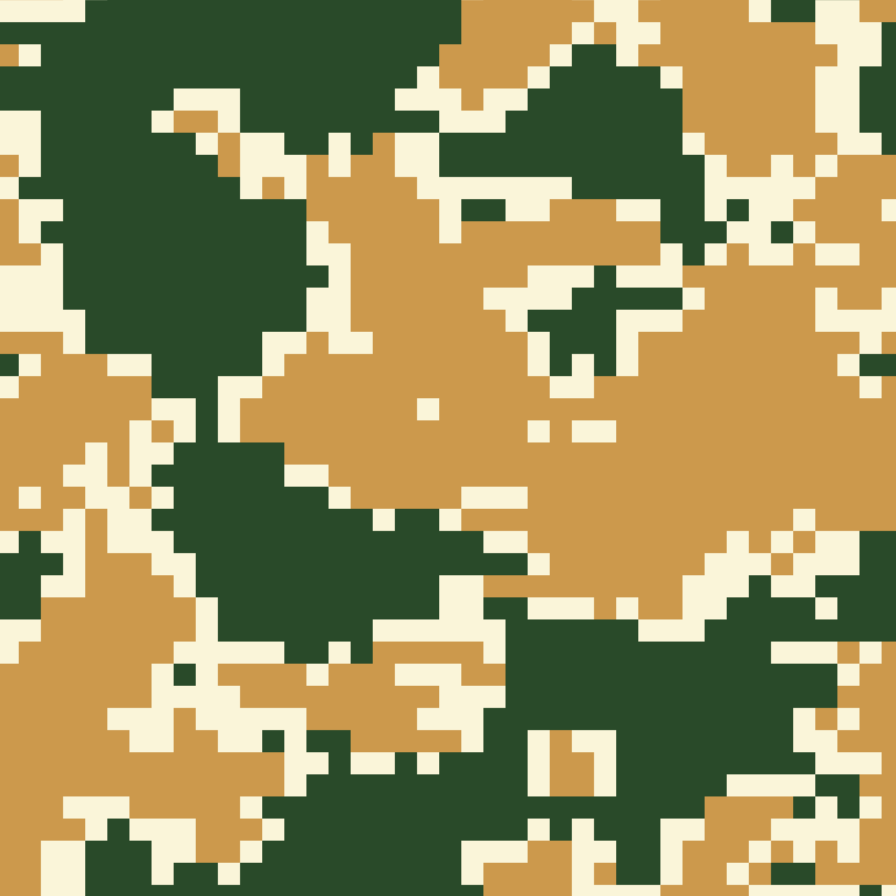
Reproduce this pattern procedurally as a WebGL 2 fragment shader.

```glsl
#version 300 es
precision highp float;
// Blocky three-colour camouflage on a grid of square cells.
// A sum of random plane waves makes the large patches, streaks and grain roughen them,
// and two thresholds split the height into tan, a cream seam, and green.

uniform vec2 u_resolution;
out vec4 fragColor;

const float TAU = 6.2831853;
const float CELLS = 40.5;                  // cells across the canvas
const vec2 GRID_SHIFT = vec2(0.15, 0.5);   // cells cut off at the left and bottom
const int MAX_WAVE = 5;                    // most waves along one axis
const float SEAM = 0.295;                  // half height of the cream band

const vec3 GREEN = vec3(0.16, 0.29, 0.16);
const vec3 TAN = vec3(0.80, 0.60, 0.30);
const vec3 CREAM = vec3(0.98, 0.96, 0.85);

float hash(vec2 p) {
    return fract(sin(dot(p, vec2(127.1, 311.7))) * 43758.5453);
}

float valueNoise(vec2 p) {
    vec2 i = floor(p);
    vec2 f = fract(p);
    f = f * f * (3.0 - 2.0 * f);
    float low = mix(hash(i), hash(i + vec2(1.0, 0.0)), f.x);
    float high = mix(hash(i + vec2(0.0, 1.0)), hash(i + vec2(1.0, 1.0)), f.x);
    return mix(low, high, f.y);
}

// Random waves with whole periods per canvas: zero mean and unit variance
float patches(vec2 p, float seed) {
    float height = 0.0;
    float power = 0.0;
    for (int x = 0; x <= MAX_WAVE; x++) {
        for (int y = -MAX_WAVE; y <= MAX_WAVE; y++) {
            if (x == 0 && y <= 0) continue;
            vec2 wave = vec2(x, y);
            vec2 stretched = wave * vec2(1.1, 0.9);
            float amplitude = 1.0 / (1.0 + dot(stretched, stretched) / 7.0);
            float phase = hash(wave + seed);
            height += amplitude * cos(TAU * (dot(wave, p) + phase));
            power += 0.5 * amplitude * amplitude;
        }
    }
    return height * inversesqrt(power);
}

vec3 cellColour(vec2 cell) {
    float height = patches((cell + 0.5) / CELLS, 17.3);
    height += 1.4 * (valueNoise(cell / vec2(3.7, 1.4) + 51.0) - 0.5);  // flat streaks
    height += 0.8 * (hash(cell + 83.0) - 0.5);                        // single-cell grain
    if (abs(height) < SEAM) return CREAM;
    return height > 0.0 ? GREEN : TAN;
}

// Blends neighbouring cells across a narrow edge of the given width
vec3 smoothGrid(vec2 p, float edge) {
    vec2 base = floor(p - 0.5);
    vec2 blend = clamp((fract(p - 0.5) - 0.5) / edge + 0.5, 0.0, 1.0);
    vec3 colour = vec3(0.0);
    for (int i = 0; i < 4; i++) {
        vec2 corner = vec2(i & 1, i >> 1);
        vec2 share = mix(1.0 - blend, blend, corner);
        float weight = share.x * share.y;
        if (weight > 0.0) colour += weight * cellColour(base + corner);
    }
    return colour;
}

void main() {
    vec2 p = gl_FragCoord.xy / u_resolution.y;
    float edge = 1.3 * CELLS / u_resolution.y;
    fragColor = vec4(smoothGrid(p * CELLS + GRID_SHIFT, edge), 1.0);
}
```
